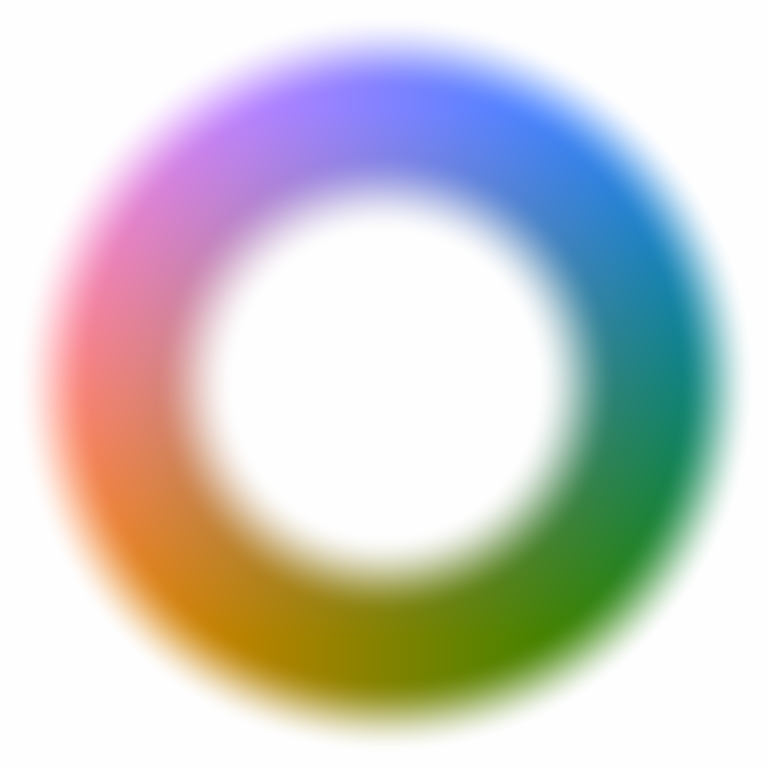
Write a Shadertoy shader that draws this background.

```glsl
// A soft, blurred colour ring on white.
// Two wide smoothsteps over the radius give the ring's coverage, and
// red and blue ramps across the canvas give the hues around it.

const vec2 RING_CENTER = vec2(0.502, 0.5);
const vec2 INNER_FADE = vec2(0.195, 0.302);  // radii: clear, solid
const vec2 OUTER_FADE = vec2(0.382, 0.482);  // radii: solid, clear
const vec3 PAPER = vec3(0.997);

// Coverage of a ring whose inner and outer rims fade between two radii.
float softRing(float radius, vec2 innerFade, vec2 outerFade) {
    float inside = smoothstep(innerFade.x, innerFade.y, radius);
    float outside = smoothstep(outerFade.x, outerFade.y, radius);
    return inside * (1.0 - outside);
}

// Red grows to the left and blue grows upward around a middle grey.
vec3 rampColor(vec2 p, float redSlope, float blueSlope) {
    vec3 color = vec3(0.51 - redSlope * p.x, 0.51, 0.48 + blueSlope * p.y);
    return clamp(color, 0.0, 1.0);
}

void mainImage(out vec4 fragColor, in vec2 fragCoord) {
    // Centred position, in units of the shorter canvas side
    vec2 p = (fragCoord - RING_CENTER * iResolution.xy)
           / min(iResolution.x, iResolution.y);

    // Ring laid over the paper
    float coverage = softRing(length(p), INNER_FADE, OUTER_FADE);
    vec3 color = mix(PAPER, rampColor(p, 1.15, 1.45), coverage);
    fragColor = vec4(color, 1.0);
}
```
